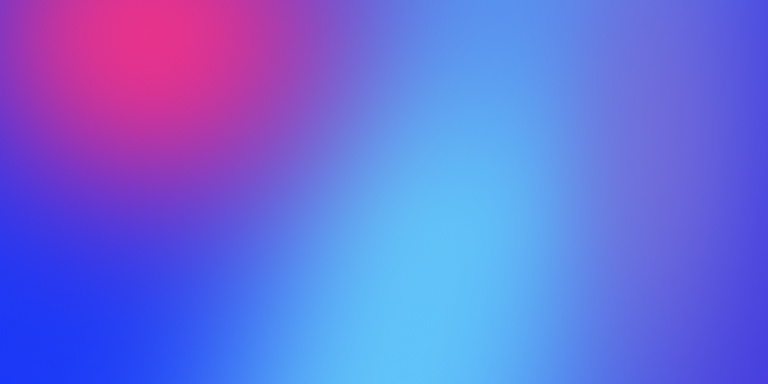
Reproduce this background procedurally as a Shadertoy shader.

```glsl
// Colours
const vec3 DEEP_BLUE = vec3(0.10, 0.22, 0.97);
const vec3 INDIGO = vec3(0.27, 0.22, 0.87);
const vec3 SKY = vec3(0.375, 0.765, 0.975);
const vec3 MAUVE = vec3(0.53, 0.40, 0.81);
const vec3 PINK = vec3(0.90, 0.20, 0.55);

// Places and sizes, in units of the canvas height
const vec2 PINK_CENTER = vec2(0.39, 0.91);
const vec2 PINK_RADIUS = vec2(0.48, 0.45);
const vec2 MAUVE_CENTER = vec2(1.70, 0.64);
const vec2 MAUVE_RADIUS = vec2(0.25, 0.60);
const float BEAM_FOOT = 1.04;
const float BEAM_SLANT = 0.27;
const float BEAM_WIDTH_LEFT = 0.50;
const float BEAM_WIDTH_RIGHT = 0.58;
const float BEAM_TOP_FADE = 0.35;

// Strengths and falloff
const float FALLOFF = 2.3;
const float MAUVE_STRENGTH = 0.55;
const float CANVAS_ASPECT = 2.0;

float softFalloff(float dist) {
    return exp(-pow(dist, FALLOFF));
}

float glow(vec2 p, vec2 center, vec2 radius) {
    return softFalloff(length((p - center) / radius));
}

// Slanted band of light, wider on its right and dimmer at the top
float beam(vec2 p) {
    float offset = p.x - BEAM_FOOT - BEAM_SLANT * p.y;
    float side = smoothstep(-0.2, 0.2, offset);
    float width = mix(BEAM_WIDTH_LEFT, BEAM_WIDTH_RIGHT, side);
    float fade = 1.0 - BEAM_TOP_FADE * smoothstep(0.35, 1.05, p.y);
    return softFalloff(abs(offset) / width) * fade;
}

// Fine noise against colour banding
float hash(vec2 p) {
    return fract(sin(dot(p, vec2(12.99, 78.23))) * 43758.5);
}

void mainImage(out vec4 fragColor, in vec2 fragCoord) {
    vec2 p = fragCoord / iResolution.xy * vec2(CANVAS_ASPECT, 1.0);

    // Base runs from deep blue at the lower left to indigo
    float towardIndigo = smoothstep(0.2, 1.9, p.x + 0.5 * p.y);
    vec3 color = mix(DEEP_BLUE, INDIGO, towardIndigo);

    // Layered lights
    color = mix(color, SKY, beam(p));
    color = mix(color, MAUVE, MAUVE_STRENGTH * glow(p, MAUVE_CENTER, MAUVE_RADIUS));
    color = mix(color, PINK, glow(p, PINK_CENTER, PINK_RADIUS));

    color += (hash(fragCoord) - 0.5) / 255.0;
    fragColor = vec4(color, 1.0);
}
```
